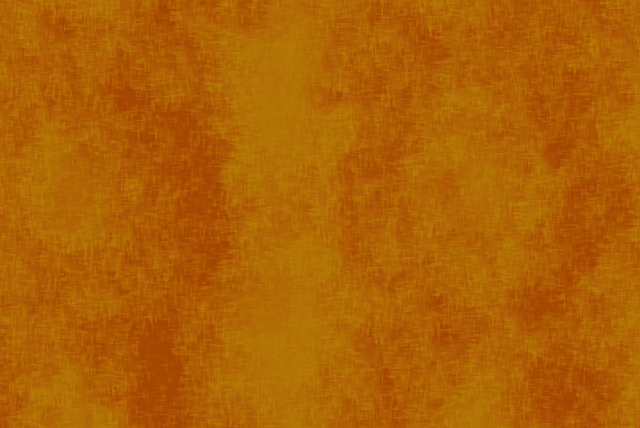
A WebGL 1 fragment shader for this texture:

```glsl
precision highp float;
// Worn amber cloth: broad gold and rust clouds from layered sines, broken up
// by ragged patches and by fine crossed threads. Patches and threads are
// smooth cellular noise, stretched along the two weaving directions.

uniform vec2 u_resolution;

const float TAU = 6.28319;

vec3 hash3(vec2 cell) {
  vec3 q = vec3(dot(cell, vec2(127.1, 311.7)),
                dot(cell, vec2(269.5, 183.3)),
                dot(cell, vec2(419.2, 371.9)));
  return fract(sin(q) * 43758.55);
}

// Random cell values blended by the distance to each cell's point
float cellNoise(vec2 p) {
  vec2 base = floor(p);
  float sum = 0.0;
  float total = 0.0;
  for (int j = -1; j <= 1; j++) {
    for (int i = -1; i <= 1; i++) {
      vec2 cell = base + vec2(float(i), float(j));
      vec3 rnd = hash3(cell);
      vec2 d = cell + rnd.xy - p;
      float weight = exp(-7.0 * dot(d, d));
      sum += weight * rnd.z;
      total += weight;
    }
  }
  return sum / total;
}

// Upright gold bands and rust gaps, with blobs that alternate in height
float clouds(vec2 p) {
  float across = TAU * (p.x - 0.65) / 0.94;
  float up = TAU * (p.y - 0.53) / 0.57;
  float bands = 0.20 * cos(2.0 * across) + 0.12 * cos(across - 0.7);
  float blobs = -0.13 * cos(up) * cos(across);
  float drift = 0.06 * sin(2.0 * across + up + 1.0);
  return bands + blobs + drift;
}

float patches(vec2 p) {
  return 0.42 * (cellNoise(p * vec2(9.0, 8.0)) - 0.5)
       + 0.42 * (cellNoise(p * vec2(23.0, 19.0) + 31.0) - 0.5)
       + 0.30 * (cellNoise(p * vec2(56.0, 46.0) + 67.0) - 0.5);
}

vec3 dye(float tone) {
  vec3 rust = vec3(0.65, 0.28, 0.008);
  vec3 amber = vec3(0.69, 0.375, 0.018);
  vec3 gold = vec3(0.70, 0.46, 0.02);
  vec3 color = mix(rust, amber, clamp(tone * 2.0, 0.0, 1.0));
  return mix(color, gold, clamp(tone * 2.0 - 1.0, 0.0, 1.0));
}

void main() {
  vec2 p = gl_FragCoord.xy / u_resolution.y;

  // Threads: short thin strokes, upright and level
  float upright = cellNoise(p * vec2(240.0, 56.0));
  float level = cellNoise(p * vec2(56.0, 240.0) + 83.0);
  float weave = upright + level - 1.0;
  float strays = smoothstep(0.74, 0.92, max(upright, level));

  // Threads fray the patch edges
  vec2 fray = vec2(level, upright) - 0.5;
  float broad = clouds(p + 0.01 * fray);
  float roughness = 1.0 - 0.65 * smoothstep(0.08, 0.42, broad);

  float tone = 0.55 + broad + roughness
             * (patches(p + 0.014 * fray) + 0.25 * weave + 0.14 * strays);
  vec3 color = dye(tone) * (1.0 + 0.04 * roughness * weave);

  gl_FragColor = vec4(color, 1.0);
}
```
